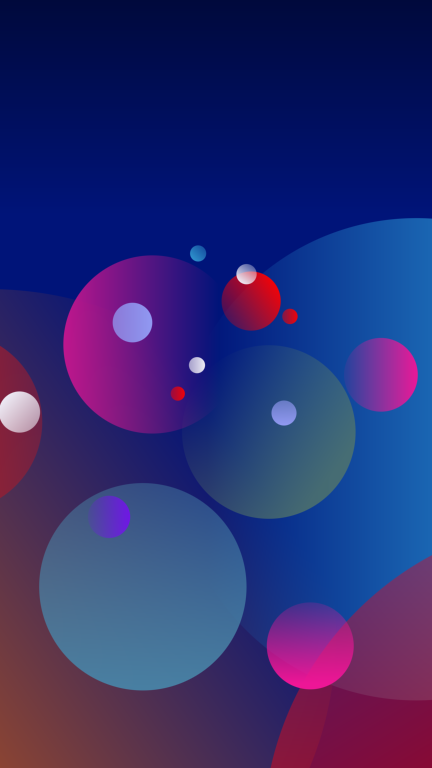
This background is drawn by a Shadertoy shader. Its source:

```glsl
#define NIGHT   vec3(0.000, 0.035, 0.235)
#define NAVY    vec3(0.000, 0.078, 0.475)
#define AZURE   vec3(0.102, 0.400, 0.700)
#define RUST    vec3(0.590, 0.282, 0.176)
#define MAGENTA vec3(0.765, 0.086, 0.557)
#define HOTPINK vec3(0.930, 0.085, 0.590)
#define STEEL   vec3(0.282, 0.518, 0.655)
#define OLIVE   vec3(0.345, 0.478, 0.400)
#define SCARLET vec3(0.940, 0.010, 0.035)
#define PEARL   vec3(0.930, 0.920, 0.960)
#define LILAC   vec3(0.570, 0.600, 0.950)
#define BUBBLES 10

// Lays a disc over base; its tint and opacity run from point a to point b
vec3 disc(vec3 base, vec2 p, vec2 centre, float radius,
          vec2 a, vec2 b, vec4 tintA, vec4 tintB) {
    vec2 axis = b - a;
    float t = clamp(dot(p - a, axis) / dot(axis, axis), 0.0, 1.0);
    vec4 tint = mix(tintA, tintB, t);
    float soft = 0.75 / iResolution.y;
    float cover = 1.0 - smoothstep(-soft, soft, length(p - centre) - radius);
    return mix(base, tint.rgb, tint.a * cover);
}

// Large overlapping discs, from back to front
vec3 largeDiscs(vec3 col, vec2 p) {
    col = disc(col, p, vec2(-0.013, 0.173), 0.4505, vec2(0.0), vec2(0.40, 0.28),
               vec4(RUST, 0.92), vec4(RUST, 0.0));
    col = disc(col, p, vec2(0.542, 0.402), 0.314, vec2(0.27, 0.4), vec2(0.5625, 0.4),
               vec4(AZURE, 0.0), vec4(AZURE, 1.0));
    col = disc(col, p, vec2(0.759, -0.090), 0.4165, vec2(0.43, 0.22), vec2(0.5625, 0.0),
               vec4(0.72, 0.09, 0.23, 0.5), vec4(0.78, 0.02, 0.08, 0.68));
    col = disc(col, p, vec2(-0.062, 0.4505), 0.117, vec2(0.0, 0.45), vec2(0.055, 0.45),
               vec4(0.63, 0.11, 0.18, 0.7), vec4(0.63, 0.11, 0.18, 0.5));
    col = disc(col, p, vec2(0.350, 0.4375), 0.113, vec2(0.262, 0.51), vec2(0.43, 0.38),
               vec4(OLIVE, 0.0), vec4(OLIVE, 0.75));
    col = disc(col, p, vec2(0.1985, 0.5515), 0.116, vec2(0.083, 0.55), vec2(0.285, 0.55),
               vec4(MAGENTA, 0.97), vec4(MAGENTA, 0.0));
    col = disc(col, p, vec2(0.186, 0.236), 0.135, vec2(0.186, 0.10), vec2(0.186, 0.37),
               vec4(STEEL, 0.95), vec4(STEEL, 0.45));
    col = disc(col, p, vec2(0.404, 0.159), 0.0566, vec2(0.404, 0.11), vec2(0.404, 0.215),
               vec4(HOTPINK, 1.0), vec4(HOTPINK, 0.2));
    return disc(col, p, vec2(0.496, 0.512), 0.048, vec2(0.54, 0.512), vec2(0.45, 0.512),
                vec4(HOTPINK, 0.95), vec4(HOTPINK, 0.1));
}

// Small bubbles: centre, radius and angle towards the opaque side
vec3 smallBubbles(vec3 col, vec2 p) {
    vec4 place[BUBBLES] = vec4[BUBBLES](
        vec4(0.3270, 0.6080, 0.0385, 0.6), vec4(0.3775, 0.5880, 0.0100, 0.0),
        vec4(0.3210, 0.6430, 0.0132, -2.2), vec4(0.2580, 0.6700, 0.0105, -2.4),
        vec4(0.1725, 0.5800, 0.0258, 0.0), vec4(0.2565, 0.5245, 0.0105, 0.0),
        vec4(0.2315, 0.4875, 0.0092, 0.0), vec4(0.3698, 0.4622, 0.0163, -1.57),
        vec4(0.0254, 0.4635, 0.0268, 2.4), vec4(0.1420, 0.3270, 0.0275, 0.0));
    vec3 teal = vec3(0.18, 0.57, 0.80), violet = vec3(0.44, 0.09, 0.90);
    vec3 tint[BUBBLES] = vec3[BUBBLES](SCARLET, SCARLET, PEARL, teal, LILAC,
                                       PEARL, SCARLET, LILAC, PEARL, violet);
    float faint[BUBBLES] = float[BUBBLES](0.3, 0.5, 0.35, 0.5, 0.75,
                                          0.65, 0.5, 0.6, 0.6, 0.15);
    for (int i = 0; i < BUBBLES; i++) {
        vec4 b = place[i];
        vec2 reach = b.z * vec2(cos(b.w), sin(b.w));
        col = disc(col, p, b.xy, b.z, b.xy - reach, b.xy + reach,
                   vec4(tint[i], faint[i]), vec4(tint[i], 1.0));
    }
    return col;
}

void mainImage(out vec4 fragColor, in vec2 fragCoord) {
    vec2 p = fragCoord / iResolution.y;

    // Night sky gradient
    vec3 col = mix(NAVY, NIGHT, clamp((p.y - 0.72) / 0.28, 0.0, 1.0));

    col = largeDiscs(col, p);
    col = smallBubbles(col, p);
    fragColor = vec4(col, 1.0);
}
```
